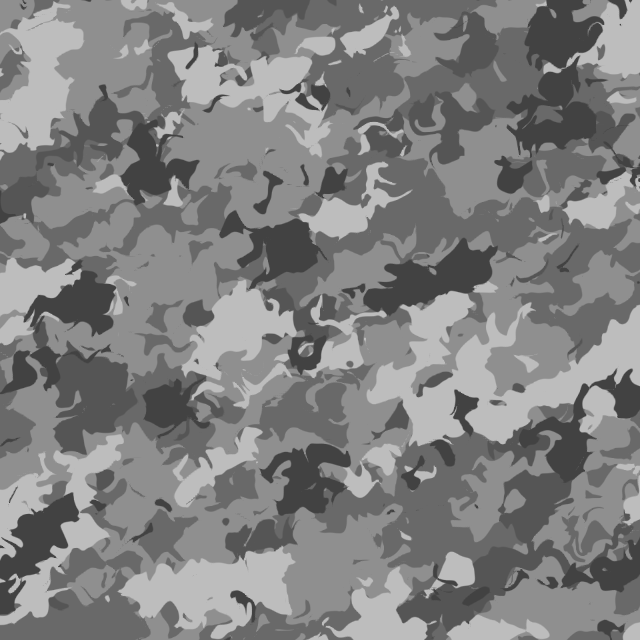
A Shadertoy shader for this pattern:

```glsl
// Grey woodland camouflage: ragged, slanted patches in five flat tones.

const vec3 LIGHT = vec3(0.74);
const vec3 MID   = vec3(0.56);
const vec3 GREY  = vec3(0.41);
const vec3 SHADE = vec3(0.335);
const vec3 DARK  = vec3(0.26);

const float NOISE_DEVIATION = 0.279; // standard deviation of four octaves
const float OCTAVE_GAIN = 0.65;

// Sine-free hash: one lattice cell to two values in 0..1
vec2 hash22(vec2 cell) {
    vec3 h = fract(cell.xyx * vec3(0.1031, 0.1030, 0.0973));
    h += dot(h, h.yzx + 33.33);
    return fract((h.xx + h.yz) * h.zy);
}

// Contribution of one lattice corner to the gradient noise
float cornerSlope(vec2 cell, vec2 offset) {
    vec2 gradient = normalize(hash22(cell) - 0.5 + 1e-4);
    return dot(gradient, offset);
}

float gradientNoise(vec2 p) {
    vec2 cell = floor(p);
    vec2 f = p - cell;
    vec2 s = f * f * f * (f * (f * 6.0 - 15.0) + 10.0);
    vec2 e = vec2(1.0, 0.0);
    float low  = mix(cornerSlope(cell, f), cornerSlope(cell + e, f - e), s.x);
    float high = mix(cornerSlope(cell + e.yx, f - e.yx),
                     cornerSlope(cell + 1.0, f - 1.0), s.x);
    return mix(low, high, s.y);
}

// Four octaves, turned at each step, scaled to unit deviation
float fractalNoise(vec2 p) {
    const mat2 turn = mat2(1.6, 1.2, -1.2, 1.6);
    float sum = 0.0, weight = 1.0;
    for (int i = 0; i < 4; i++) {
        sum += weight * gradientNoise(p);
        p = turn * p + 7.37;
        weight *= OCTAVE_GAIN;
    }
    return sum / NOISE_DEVIATION;
}

vec2 noisePair(vec2 p) {
    return vec2(gradientNoise(p), gradientNoise(p + vec2(41.7, 23.1)));
}

// Curls outlines into small lobes and hooks
vec2 raggedWarp(vec2 p, float seed) {
    p += 0.034 * noisePair(p * 23.0 + seed);
    return p + 0.014 * noisePair(p * 50.0 - seed);
}

// Stretches space along a rising diagonal
vec2 slant(vec2 p) {
    vec2 along = vec2(0.906, 0.423);
    vec2 across = vec2(-along.y, along.x);
    return vec2(dot(p, along) * 0.8, dot(p, across) * 1.22);
}

// Coverage of one patch layer; a higher threshold leaves fewer patches
float patches(vec2 p, float frequency, float threshold, float seed) {
    vec2 q = slant(raggedWarp(p, seed)) * frequency;
    float field = fractalNoise(q + seed * vec2(1.7, 2.9)) - threshold;
    float edge = max(length(vec2(dFdx(field), dFdy(field))), 1e-4);
    return smoothstep(-0.9, 0.9, field / edge);
}

void mainImage(out vec4 fragColor, in vec2 fragCoord) {
    vec2 p = fragCoord / iResolution.y;

    // Paint from broad ground tones up to the strongest accents
    vec3 color = MID;
    color = mix(color, GREY,  patches(p, 6.0, 0.18, 11.3));
    color = mix(color, SHADE, patches(p, 4.8, 1.22, 27.9));
    color = mix(color, LIGHT, patches(p, 5.2, 0.85, 43.6));
    color = mix(color, DARK,  patches(p, 6.0, 1.25, 68.2));

    fragColor = vec4(color, 1.0);
}
```
